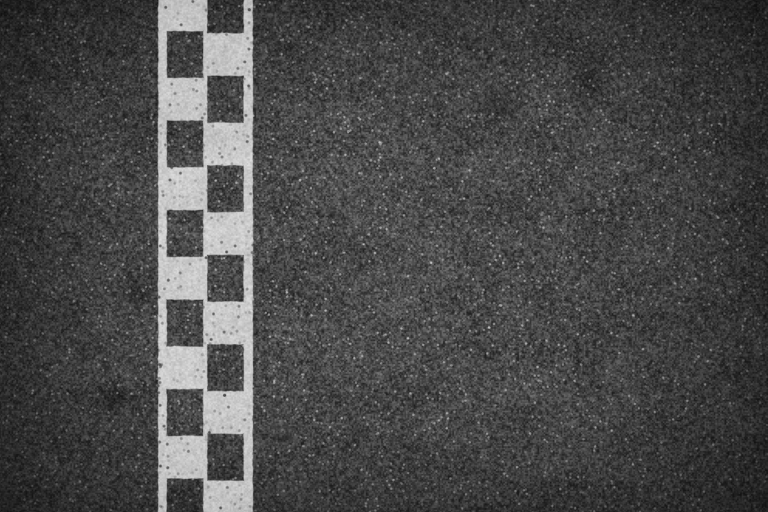
Give the GLSL for this texture, as a WebGL 1 fragment shader.

```glsl
precision highp float;
uniform vec2 u_resolution;

#define ASPHALT 0.292
#define PAINT 0.80
#define GRAIN 0.95
#define SPECK_DENSITY 125.0
#define SPECK_GLOW 0.36
#define CHECK_PERIOD 0.1748
#define CHECK_HALF vec2(0.0355, 0.0456)
#define STRIP_CENTER 0.4014
#define STRIP_HALF 0.0926

float hash(vec2 c) {
  vec3 h = fract(vec3(c.xyx) * 0.1031);
  h += dot(h, h.yzx + 33.33);
  return fract((h.x + h.y) * h.z);
}

float valueNoise(vec2 p) {
  vec2 c = floor(p), f = fract(p);
  f = f * f * (3.0 - 2.0 * f);
  return mix(mix(hash(c), hash(c + vec2(1, 0)), f.x),
             mix(hash(c + vec2(0, 1)), hash(c + vec2(1, 1)), f.x), f.y);
}

// Round grains, one per cell, with few strong and many faint ones
float specks(vec2 p, float rarity) {
  vec2 cell = floor(p);
  float sum = 0.0;
  for (int j = -1; j <= 1; j++) {
    for (int i = -1; i <= 1; i++) {
      vec2 id = cell + vec2(float(i), float(j));
      vec2 center = id + vec2(hash(id + 17.3), hash(id + 71.9));
      float strength = pow(hash(id + 5.1), rarity);
      float d = length(p - center);
      sum += strength * (1.0 - smoothstep(0.08, 0.48, d));
    }
  }
  return min(sum, 1.0);
}

float boxDistance(vec2 p, vec2 halfSize) {
  vec2 d = abs(p) - halfSize;
  return length(max(d, 0.0)) + min(max(d.x, d.y), 0.0);
}

float checkColumn(vec2 p, vec2 center) {
  p -= center;
  p.y = mod(p.y + 0.5 * CHECK_PERIOD, CHECK_PERIOD) - 0.5 * CHECK_PERIOD;
  return boxDistance(p, CHECK_HALF);
}

float stain(vec2 p, vec2 center, float radius) {
  vec2 d = (p - center) / radius;
  return exp(-dot(d, d));
}

// Broad uneven wear
float mottle(vec2 p) {
  float waves = sin(p.x * 9.0 + 2.0 * sin(p.y * 7.0)) * sin(p.y * 13.0 + p.x * 3.0);
  waves += 0.6 * sin(p.y * 41.0 + 1.5 * sin(p.x * 11.0));
  return 0.025 * waves + 0.16 * (valueNoise(p * vec2(14.0, 22.0)) - 0.5);
}

void main() {
  vec2 uv = gl_FragCoord.xy / u_resolution;
  vec2 p = uv * vec2(1.5, 1.0);
  float soft = max(1.0 / u_resolution.y, 0.0015);

  // Edge darkening
  vec2 edge = abs(uv * 2.0 - 1.0);
  vec2 fall = 1.0 - vec2(0.42, 0.33) * edge * edge * edge;
  float vignette = fall.x * fall.y;

  // Rough asphalt
  float grain = 0.75 * (valueNoise(p * 331.0) - 0.5)
              + 0.50 * (valueNoise(p * 173.0 + 40.0) - 0.5);
  float stains = 0.28 * stain(p, vec2(0.973, 0.795), 0.026)
               + 0.25 * stain(p, vec2(1.152, 0.844), 0.028)
               + 0.32 * stain(p, vec2(0.273, 0.428), 0.024)
               + 0.28 * stain(p, vec2(0.220, 0.220), 0.025);
  float road = ASPHALT * vignette * (1.0 + GRAIN * grain + mottle(p)) * (1.0 - stains);
  road += SPECK_GLOW * vignette * specks(p * SPECK_DENSITY, 7.0);

  // Painted strip with two staggered columns of openings
  vec2 worn = p + 0.0016 * (vec2(valueNoise(p * 120.0), valueNoise(p * 120.0 + 9.0)) - 0.5);
  float strip = abs(worn.x - STRIP_CENTER) - STRIP_HALF;
  float openings = min(checkColumn(worn, vec2(0.3613, 0.8936)),
                       checkColumn(worn, vec2(0.4404, 0.8062)));
  float cover = 1.0 - smoothstep(-soft, soft, max(strip, -openings));

  // Paint wear and small dark chips
  float paint = PAINT * mix(1.0, vignette, 0.16) * (1.0 + 0.15 * grain + 0.35 * mottle(p));
  paint -= 0.45 * specks(p * 105.0 + 60.0, 9.0);

  float tone = mix(road, paint, cover);
  gl_FragColor = vec4(vec3(clamp(tone, 0.0, 1.0)), 1.0);
}
```
